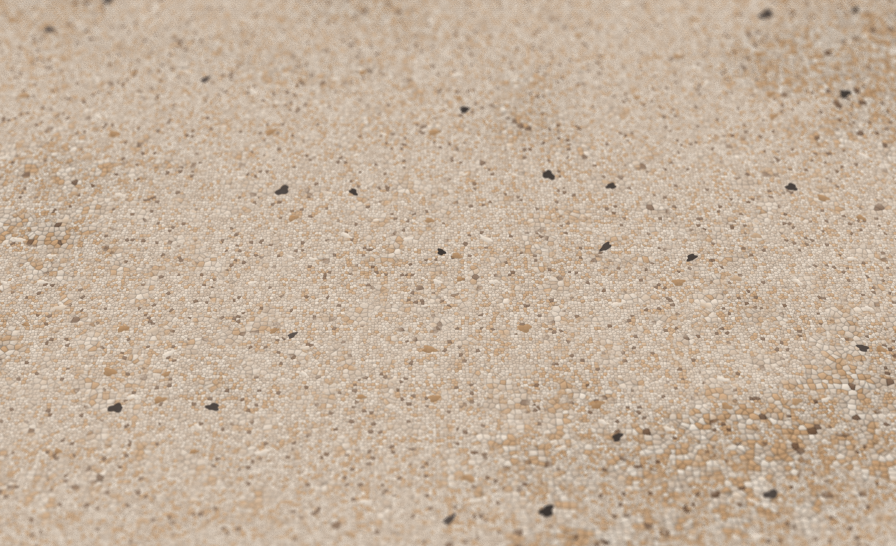
Write a Shadertoy shader that draws this texture.

```glsl
// Sunlit coarse beach sand receding gently from the viewer, with soft hollows.
// Voronoi grains lie on a perspective ground plane with sparse pebbles and dark
// debris; a disc of samples gives antialiasing and a shallow depth of field.
#define NEAR_GRAIN 0.0135
#define FAR_GRAIN  0.0085
#define FLATTEN    0.75
#define FOCUS_Y    0.45
#define DEFOCUS    0.019
#define SAMPLES    16
#define TAN    vec3(0.77, 0.69, 0.61)
#define CREAM  vec3(0.91, 0.86, 0.80)
#define OCHRE  vec3(0.76, 0.59, 0.42)
#define UMBER  vec3(0.44, 0.34, 0.27)
#define DEBRIS vec3(0.19, 0.17, 0.16)

vec3 hash3(vec2 p) {
    vec3 q = fract(p.xyx * vec3(0.1031, 0.1030, 0.0973));
    q += dot(q, q.yxz + 33.33);
    return fract((q.xxy + q.yzz) * q.zyx);
}

float noise(vec2 p) {
    vec2 i = floor(p), f = fract(p);
    f = f * f * (3.0 - 2.0 * f);
    return mix(mix(hash3(i).x, hash3(i + vec2(1, 0)).x, f.x),
               mix(hash3(i + vec2(0, 1)).x, hash3(i + vec2(1, 1)).x, f.x), f.y);
}

float fbm(vec2 p) {
    float sum = 0.0, amp = 0.53;
    for (int i = 0; i < 4; i++) {
        sum += amp * noise(p);
        p = p * 2.03 + 17.3;
        amp *= 0.5;
    }
    return sum;
}

// Packed grains: nearest cell gives the colour, the cell border a shaded gap.
vec3 grains(vec2 p, float warmth) {
    vec2 cell = floor(p), offset = vec2(0);
    vec3 id = vec3(0);
    float nearest = 9.0, second = 9.0;
    for (int y = -1; y <= 1; y++)
    for (int x = -1; x <= 1; x++) {
        vec2 c = cell + vec2(x, y);
        vec3 h = hash3(c);
        vec2 d = p - c - 0.1 - 0.8 * h.xy;
        float dist = length(d) - 0.2 * h.z;
        if (dist < nearest) {
            second = nearest;
            nearest = dist;
            offset = d;
            id = hash3(c + 71.7);
        } else second = min(second, dist);
    }
    vec3 col = mix(TAN, CREAM, id.x);
    col = mix(col, OCHRE, 0.75 * smoothstep(0.0, 0.12, id.y - 1.0 + warmth));
    col = mix(col, UMBER, 0.85 * step(0.972, id.z));
    col *= 1.0 + 0.16 * dot(offset, vec2(-0.35, 0.95));
    return col * mix(0.77, 1.0, smoothstep(0.0, 0.3, second - nearest));
}

// One possible irregular chip per cell: x = coverage, y = tone, z = shading.
vec3 chip(vec2 p, float chance, float radius) {
    vec2 cell = floor(p);
    vec3 h = hash3(cell + 5.3), k = hash3(cell + 113.9);
    vec2 d = fract(p) - 0.3 - 0.4 * h.xy;
    float turn = (k.x - 0.5) * 1.4;
    d = mat2(cos(turn), -sin(turn), sin(turn), cos(turn)) * d;
    d.y *= 1.3 + k.y;
    float angle = atan(d.y, d.x);
    float size = radius * (0.6 + 0.6 * k.z);
    float rim = size * (1.0 + 0.18 * sin(3.0 * angle + 9.0 * k.y)
                            + 0.10 * sin(5.0 * angle + 9.0 * k.z));
    float cover = 1.0 - smoothstep(rim * 0.85, rim, length(d));
    return vec3(cover * step(h.z, chance), k.y, d.y / size);
}

vec3 sand(vec2 uv) {
    // Perspective ground coordinates, one unit per grain.
    float size = mix(NEAR_GRAIN, FAR_GRAIN, uv.y);
    vec2 ground = vec2((uv.x - 0.82) / size,
        log(NEAR_GRAIN / size) / ((NEAR_GRAIN - FAR_GRAIN) * FLATTEN));

    // Broad hollows are warmer and rougher than the powdery rises.
    float hollow = smoothstep(0.36, 0.66, fbm(uv * vec2(1.7, 4.2) + vec2(3.1, 8.4)));
    float clump = noise(ground * 0.16 + 40.0);
    float warmth = 0.16 + 0.20 * hollow + 0.14 * clump;

    vec3 coarse = grains(ground, warmth);
    vec3 fine = grains(ground * 1.8 + 31.0, warmth);
    float powder = smoothstep(0.3, 0.75, noise(ground * 0.45) + 0.25 - 0.35 * hollow);
    vec3 col = mix(coarse, fine, powder);
    col = mix(vec3(0.79, 0.715, 0.64), col, mix(0.78, 1.08, hollow));
    col *= 1.025 - 0.055 * hollow;

    // Larger pebbles, from brown through ochre to shell white.
    vec3 pebble = chip(ground / 5.0 + 7.0, 0.17, 0.2);
    vec3 stone = mix(OCHRE * 0.88, CREAM, smoothstep(0.25, 0.65, pebble.y));
    col = mix(col, stone * (1.0 + 0.12 * pebble.z), 0.85 * pebble.x);

    // Scattered dark debris.
    vec3 speck = chip(uv / 0.15 + 23.0, 0.24, 0.085);
    return mix(col, DEBRIS * (1.0 + 0.8 * speck.y), 0.92 * speck.x);
}

void mainImage(out vec4 fragColor, in vec2 fragCoord) {
    vec2 uv = fragCoord / iResolution.y;
    float depth = uv.y - FOCUS_Y;
    float radius = 0.6 / iResolution.y + DEFOCUS * depth * depth;
    vec3 col = vec3(0);
    for (int i = 0; i < SAMPLES; i++) {
        float t = (float(i) + 0.5) / float(SAMPLES);
        float a = float(i) * 2.39996;
        col += sand(uv + radius * sqrt(t) * vec2(cos(a), sin(a)));
    }
    fragColor = vec4(col / float(SAMPLES), 1.0);
}
```
